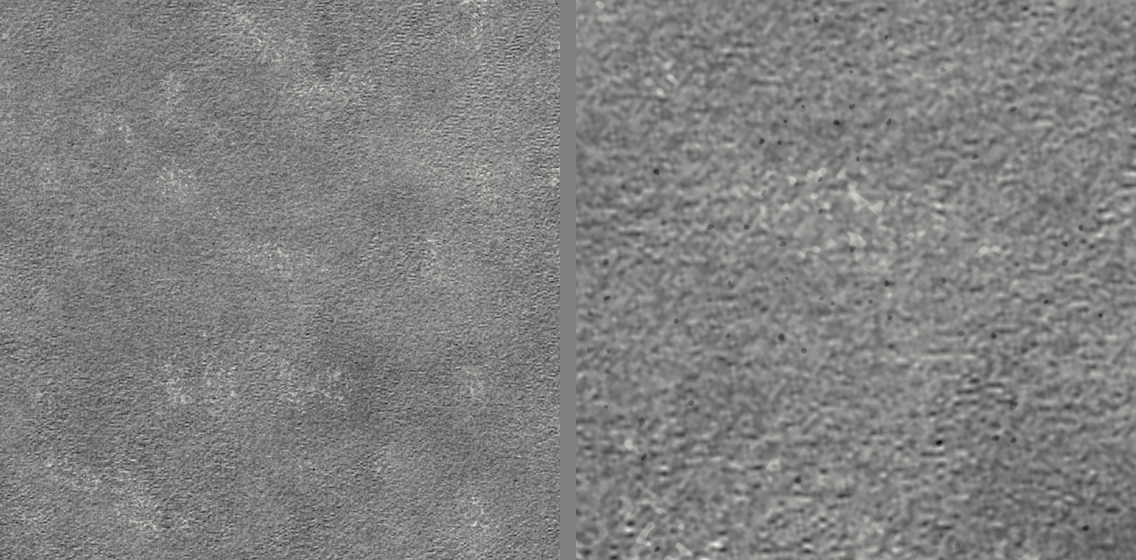
Left: the whole. Right: its middle third, enlarged.
Give the GLSL for this texture, as a three.js fragment shader.

```glsl
// Weathered grey concrete: faint cloudy stains under a fine, gritty relief lit
// from above. Value noise makes stains, relief, grain and pale flecks; hashed
// cells scatter small ragged pits.

varying vec2 vUv;

const vec3  BASE_GREY      = vec3(0.502, 0.502, 0.500);
const vec3  PALE_TINT      = vec3(1.0, 1.0, 0.985);
const float STAIN_SCALE    = 4.0;
const float STAIN_GAIN     = 0.10;
const float MOTTLE_SCALE   = 24.0;
const float MOTTLE_GAIN    = 0.10;
const float BLOTCH_GAIN    = 0.68;
const vec2  COARSE_RELIEF  = vec2(80.0, 140.0);
const vec2  FINE_RELIEF    = vec2(200.0, 275.0);
const vec2  LIGHT_STEP     = vec2(-0.0012, 0.0025);
const float RELIEF_GAIN    = 0.29;
const float RIDGE_BITE     = 0.8;
const float GRAIN_SCALE    = 345.0;
const float GRAIN_GAIN     = 0.19;
const float PIT_CELLS      = 95.0;
const float PIT_SHARE      = 0.06;
const float PIT_DEPTH      = 0.17;
const float FLECK_SCALE    = 200.0;
const float FLECK_GAIN     = 0.19;
const mat2  TURN           = mat2(0.8, 0.6, -0.6, 0.8);

float hash(vec2 p) {
  return fract(sin(dot(p, vec2(127.1, 311.7))) * 43758.5453);
}

float valueNoise(vec2 p) {
  vec2 cell = floor(p);
  vec2 f = fract(p);
  f = f * f * (3.0 - 2.0 * f);
  float low = mix(hash(cell), hash(cell + vec2(1.0, 0.0)), f.x);
  float high = mix(hash(cell + vec2(0.0, 1.0)), hash(cell + vec2(1.0, 1.0)), f.x);
  return mix(low, high, f.y);
}

float fbm(vec2 p) {
  float sum = 0.0;
  float weight = 0.533;
  for (int i = 0; i < 4; i++) {
    sum += weight * valueNoise(p);
    p = TURN * p * 2.03 + 17.3;
    weight *= 0.5;
  }
  return sum;
}

// Soft round stain, 1 at its centre
float blotch(vec2 p, vec2 centre, float radius) {
  vec2 d = (p - centre) / radius;
  return exp(-dot(d, d));
}

// Surface height: grit over wavy sideways ridges
float height(vec2 p, float ridges) {
  p.y += 0.007 * valueNoise(p * 31.0) + 0.002 * valueNoise(p * 83.0);
  float coarse = valueNoise(p * COARSE_RELIEF);
  float fine = valueNoise(p * FINE_RELIEF + 41.0);
  return mix(fine, coarse, ridges);
}

// Small ragged dots, one per chosen cell
float pitMask(vec2 p) {
  vec2 q = p * PIT_CELLS + 0.2 * valueNoise(p * 260.0);
  vec2 cell = floor(q);
  vec2 centre = 0.3 + 0.4 * vec2(hash(cell + 2.0), hash(cell + 7.7));
  float radius = mix(0.14, 0.28, hash(cell + 11.2));
  float dotMask = 1.0 - smoothstep(radius * 0.4, radius, length(fract(q) - centre));
  return dotMask * step(hash(cell + 15.1), PIT_SHARE);
}

// Broad light and dark areas
float stains(vec2 p) {
  vec2 q = p + 0.14 * (vec2(fbm(p * 8.0), fbm(p * 8.0 + 31.0)) - 0.5);
  float patches = 0.065 * blotch(q, vec2(0.77, 0.47), 0.14);
  patches += 0.050 * blotch(q, vec2(0.84, 0.73), 0.12);
  patches += 0.030 * blotch(q, vec2(0.20, 0.76), 0.18);
  patches -= 0.085 * blotch(q, vec2(0.62, 0.34), 0.10);
  patches -= 0.045 * blotch(q, vec2(0.69, 0.64), 0.06);
  float clouds = STAIN_GAIN * (fbm(q * STAIN_SCALE + 3.0) - 0.5);
  float mottle = MOTTLE_GAIN * (fbm(p * MOTTLE_SCALE) - 0.5);
  return BLOTCH_GAIN * patches + clouds + mottle;
}

void main() {
  vec2 p = vUv;

  // Relief: longer ridges at the upper left, sharpened so steep edges bite
  float rough = 0.8 + 0.5 * smoothstep(0.35, 0.7, fbm(p * 13.0 + 60.0));
  float ridges = 0.25 + 0.25 * blotch(p, vec2(0.25, 0.75), 0.32);
  float slope = height(p, ridges) - height(p + LIGHT_STEP, ridges);
  float relief = RELIEF_GAIN * rough * slope * (0.75 + RIDGE_BITE * abs(slope));

  // Fine grain, turned off the axes
  float grain = (valueNoise(TURN * p * GRAIN_SCALE) - 0.5) * GRAIN_GAIN;

  // Pale flecks gather in small clusters
  float cluster = smoothstep(0.56, 0.80, fbm(p * 13.0 + 80.0));
  float flecks = smoothstep(0.60, 0.85, valueNoise(TURN * p * FLECK_SCALE + 23.0));
  float pale = cluster * (0.03 + FLECK_GAIN * flecks);

  float tone = stains(p) + relief + grain + pale - PIT_DEPTH * pitMask(p);
  vec3 colour = BASE_GREY + tone;
  colour *= mix(vec3(1.0), PALE_TINT, smoothstep(0.0, 0.15, tone));
  gl_FragColor = vec4(clamp(colour, 0.0, 1.0), 1.0);
}
```
